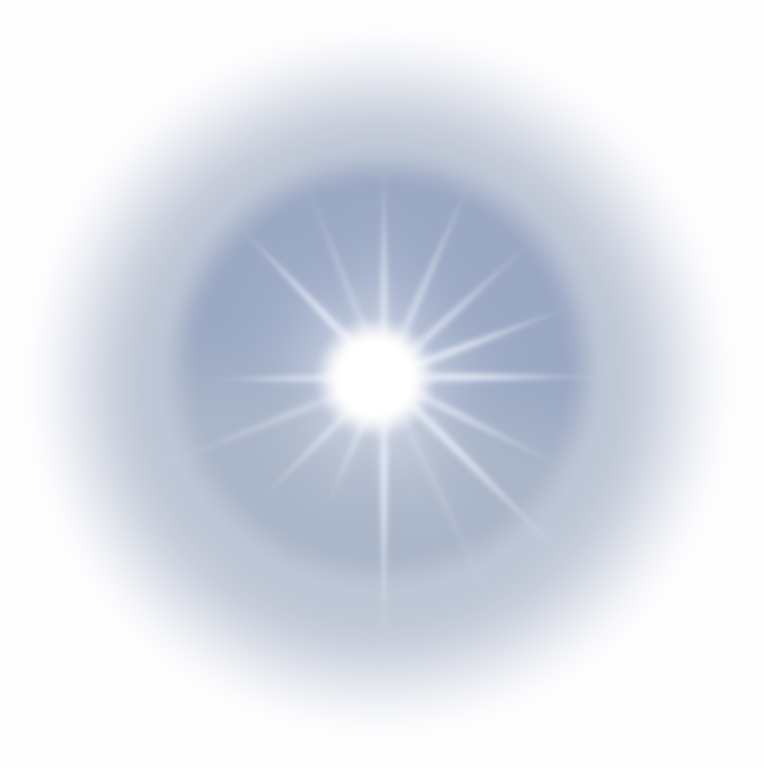
Reproduce this background procedurally as a Shadertoy shader.

```glsl
// A white star burst over a misty blue disc, ringed by a pale halo that melts
// into a white field. Radial falloffs build the disc, halo and core; a loop
// adds tapered rays on a sixteen-step fan, each with its own skew and reach.

const float TAU = 6.2831853;

// Palette
const vec3 FIELD_COLOR = vec3(0.995, 0.995, 1.0);
const vec3 HALO_COLOR  = vec3(0.75, 0.78, 0.84);
const vec3 BLUE_COLOR  = vec3(0.605, 0.66, 0.77);
const vec3 STEEL_COLOR = vec3(0.665, 0.71, 0.785);
const vec3 RAY_COLOR   = vec3(0.88, 0.90, 0.95);
const vec3 GLOW_COLOR  = vec3(0.89, 0.91, 0.95);

// Layout, in units of canvas height
const vec2 HALO_CENTER = vec2(0.497, 0.503);
const vec2 DISC_CENTER = vec2(0.499, 0.518);
const vec2 CORE_CENTER = vec2(0.491, 0.508);
const vec2 RAY_ORIGIN  = vec2(0.5025, 0.509);
const vec2 HALO_FADE = vec2(0.295, 0.475);
const vec2 DISC_FADE = vec2(0.235, 0.295);
const vec2 CORE_FADE = vec2(0.044, 0.085);
const float GLOW_RADIUS = 0.105;
const float GLOW_STRENGTH = 0.72;
const float RAY_WIDTH = 0.0085;
const float RAY_TIP_WIDTH = 0.0035;

// Ray fan: skew from an even step in degrees, then reach and strength
const int RAY_COUNT = 16;
const float RAY_SKEW[16] = float[16](
    0.0, -1.9, -2.4, -1.2, 0.0, -0.5, -1.3, 0.0,
    0.8, -0.8, -0.2, -1.5, 0.0, 3.0, 0.0, -4.2);
const vec2 RAY_SHAPE[16] = vec2[16](
    vec2(0.30, 0.85), vec2(0.27, 0.80), vec2(0.27, 0.62), vec2(0.30, 0.55),
    vec2(0.29, 0.65), vec2(0.30, 0.32), vec2(0.29, 0.85), vec2(0.10, 0.00),
    vec2(0.24, 0.75), vec2(0.33, 0.42), vec2(0.24, 0.68), vec2(0.20, 0.55),
    vec2(0.37, 0.85), vec2(0.35, 0.22), vec2(0.35, 0.82), vec2(0.27, 0.65));

// One inside, zero outside, with a soft edge
float fadeOut(vec2 range, float d) {
    return 1.0 - smoothstep(range.x, range.y, d);
}

// Narrow spindle along the given angle
float ray(vec2 p, float angle, vec2 shape) {
    vec2 dir = vec2(cos(angle), sin(angle));
    float along = dot(p, dir) / shape.x;
    float across = dir.x * p.y - dir.y * p.x;
    float width = mix(RAY_WIDTH, RAY_TIP_WIDTH, clamp(along, 0.0, 1.0));
    float taper = smoothstep(0.0, 0.2, along) * fadeOut(vec2(0.25, 1.0), along);
    return shape.y * taper * exp(-across * across / (width * width));
}

// Uneven bloom, stretched by layered sines of the angle
float bloom(vec2 p) {
    float a = atan(p.y, p.x);
    float stretch = 1.0 + 0.10 * cos(2.0 * a - 3.6)
                        + 0.05 * sin(5.0 * a + 0.6) + 0.03 * sin(9.0 * a);
    float r = length(p) / (GLOW_RADIUS * stretch);
    return GLOW_STRENGTH * exp(-r * r);
}

void mainImage(out vec4 fragColor, in vec2 fragCoord) {
    vec2 uv = (fragCoord - 0.5 * iResolution.xy) / iResolution.y + 0.5;

    // Pale halo
    float halo = fadeOut(HALO_FADE, distance(uv, HALO_CENTER));
    vec3 color = mix(FIELD_COLOR, HALO_COLOR, halo);

    // Inner disc, bluer above and greyer below
    float tilt = uv.y + 0.15 * (uv.x - 0.5);
    vec3 discColor = mix(STEEL_COLOR, BLUE_COLOR, smoothstep(0.40, 0.56, tilt));
    color = mix(color, discColor, fadeOut(DISC_FADE, distance(uv, DISC_CENTER)));

    // Bloom and rays
    vec2 q = uv - CORE_CENTER;
    color = mix(color, GLOW_COLOR, bloom(q));
    for (int i = 0; i < RAY_COUNT; i++) {
        float angle = TAU * (float(i) / float(RAY_COUNT) + RAY_SKEW[i] / 360.0);
        color = mix(color, RAY_COLOR, ray(uv - RAY_ORIGIN, angle, RAY_SHAPE[i]));
    }

    // White core
    color = mix(color, vec3(1.0), fadeOut(CORE_FADE, length(q)));
    fragColor = vec4(color, 1.0);
}
```
